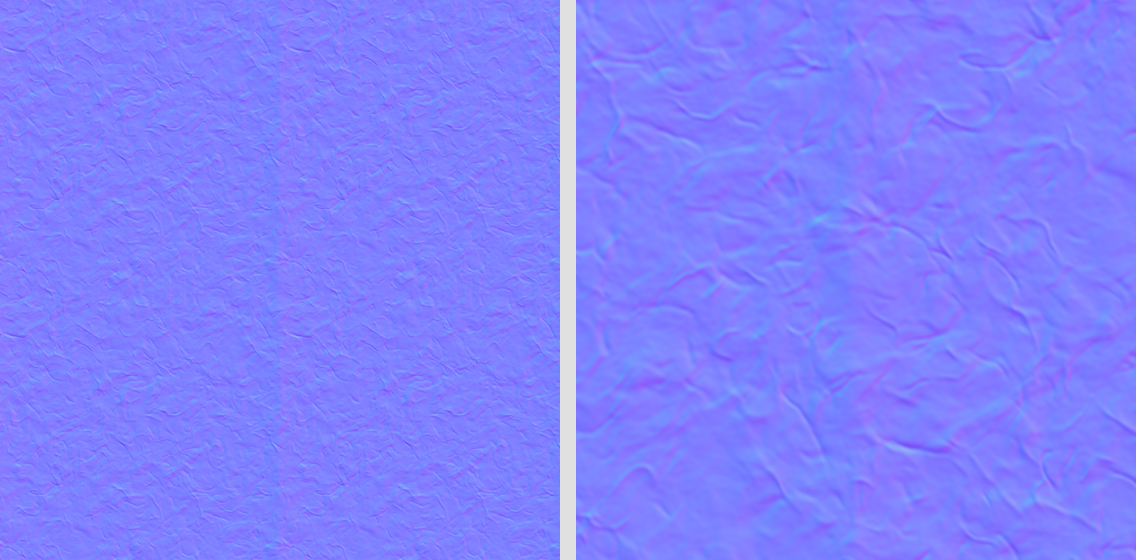
Left, the full canvas; right, a detail of the centre.
This texture map is drawn by a Shadertoy shader. Its source:

```glsl
// Tangent-space normal map of creased plaster, tiled two by two with a soft vertical seam.

const float TILE_SIZE = 0.51;               // repeat length in canvas units
const vec2 TILE_ORIGIN = vec2(0.4987, 0.49);
const vec2 RELIEF = vec2(0.76, 1.05);       // slope strength per axis

vec2 hash22(vec2 p) {
    vec3 q = fract(p.xyx * vec3(0.1031, 0.1030, 0.0973));
    q += dot(q, q.yzx + 33.33);
    return fract((q.xx + q.yz) * q.zy);
}

// Contribution of one lattice corner; the lattice wraps after "cells".
float corner(vec2 cell, vec2 offset, vec2 local, vec2 cells, float seed) {
    vec2 gradient = hash22(mod(cell + offset, cells) + seed * 17.0) * 2.0 - 1.0;
    return dot(gradient, local - offset);
}

// Gradient noise with unit period in p.
float tileNoise(vec2 p, vec2 cells, float seed) {
    vec2 cell = floor(p * cells);
    vec2 f = fract(p * cells);
    vec2 u = f * f * f * (f * (f * 6.0 - 15.0) + 10.0);
    float low = mix(corner(cell, vec2(0, 0), f, cells, seed),
                    corner(cell, vec2(1, 0), f, cells, seed), u.x);
    float high = mix(corner(cell, vec2(0, 1), f, cells, seed),
                     corner(cell, vec2(1, 1), f, cells, seed), u.x);
    return mix(low, high, u.y);
}

// Bends the creases at three scales.
vec2 crinkle(vec2 p) {
    vec2 shift = vec2(0.0);
    float cells = 5.0, amount = 0.045;
    for (int i = 0; i < 3; i++) {
        float seed = 40.0 + 2.0 * float(i);
        shift += amount * vec2(tileNoise(p, vec2(cells), seed),
                               tileNoise(p, vec2(cells), seed + 1.0));
        cells = floor(cells * 2.8);
        amount *= 0.4;
    }
    return p + shift;
}

// Approximate distance to a winding contour line.
float contourDistance(vec2 p, vec2 cells, float seed) {
    return (tileNoise(p, cells, seed) - 0.08) / (0.7 * max(cells.x, cells.y));
}

// Breaks the contours into separate strokes.
float strokeMask(vec2 p, vec2 cells, float seed) {
    return smoothstep(-0.02, 0.26, tileNoise(p, cells + 3.0, seed + 0.5));
}

float ridge(vec2 p, vec2 cells, float width, float seed) {
    float d = contourDistance(p, cells, seed) / width;
    return exp(-d * d) * strokeMask(p, cells, seed);
}

float ledge(vec2 p, vec2 cells, float width, float seed) {
    float d = contourDistance(p, cells, seed);
    return smoothstep(-width, width, d) * strokeMask(p, cells, seed);
}

// Lumps and grain: each octave adds a similar slope.
float grain(vec2 p, float slope) {
    float sum = 0.0;
    vec2 cells = vec2(14.0, 15.0);
    for (int i = 0; i < 4; i++) {
        sum += slope * tileNoise(p, cells, 60.0 + float(i)) / cells.y;
        cells *= 2.0;
    }
    return sum;
}

float plasterHeight(vec2 p) {
    vec2 bent = crinkle(p);
    vec2 diagonal = vec2(bent.x + bent.y, bent.y - bent.x);
    float h = grain(mix(p, bent, 0.5), 0.038);
    // Raised and sunken creases
    for (int i = 0; i < 6; i++) {
        float k = float(i);
        float side = mod(k, 2.0) < 0.5 ? 1.0 : -1.0;
        h += side * 0.0009 * ridge(bent, vec2(6.0 + 3.0 * k, 7.0 + 3.0 * k), 0.0055, k + 1.0);
    }
    // Trowel ledges rising to the right
    for (int i = 0; i < 3; i++) {
        float k = float(i);
        h += 0.0009 * ledge(diagonal, vec2(4.0 + k, 9.0 + 3.0 * k), 0.008, k + 20.0);
    }
    return h;
}

vec2 heightSlope(vec2 p, float stepSize) {
    vec2 e = vec2(stepSize, 0.0);
    return vec2(plasterHeight(p + e.xy) - plasterHeight(p - e.xy),
                plasterHeight(p + e.yx) - plasterHeight(p - e.yx)) / (2.0 * stepSize);
}

// Opposed tilt on the two sides of the tile's vertical border.
vec2 seamTilt(float x) {
    float s = x - floor(x + 0.5);
    float tilt = clamp(s / 0.012, -1.0, 1.0) * exp(-abs(s) / 0.055);
    return tilt * vec2(0.085, -0.02);
}

void mainImage(out vec4 fragColor, in vec2 fragCoord) {
    vec2 uv = fragCoord / iResolution.xy;
    vec2 p = (uv - TILE_ORIGIN) / TILE_SIZE;
    vec2 tilt = seamTilt(p.x) - RELIEF * heightSlope(p, 0.0025);
    vec3 normal = normalize(vec3(tilt, 1.0));
    fragColor = vec4(0.5 + 0.5 * normal, 1.0);
}
```
